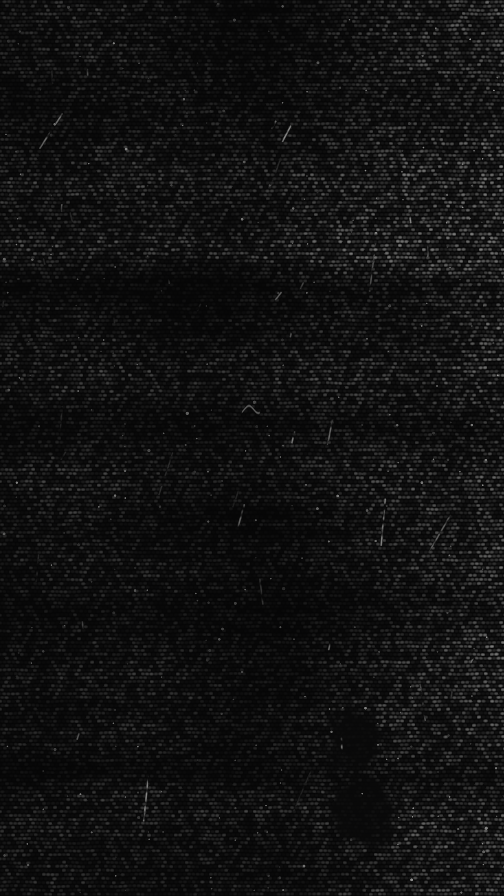
Write a Shadertoy shader that draws this texture.

```glsl
const vec3 INK = vec3(0.021, 0.021, 0.022);
const vec3 CHALK = vec3(0.98, 0.98, 0.97);
const vec2 THREADS = vec2(204.0, 228.0);   // weave cells per canvas height
const float WEAVE_GAIN = 0.50;
const float SPECK_CELLS = 75.0;
const float SPECK_SHARE = 0.10;
const int SCRATCHES = 42;
const float SCRATCH_WIDTH = 0.0007;

float hash(vec2 p) {
    vec3 q = fract(p.xyx * vec3(0.1031, 0.1030, 0.0973));
    q += dot(q, q.yzx + 33.33);
    return fract((q.x + q.y) * q.z);
}

vec2 gradient(vec2 cell) {
    float angle = 6.2832 * hash(cell + 71.0);
    return vec2(cos(angle), sin(angle));
}

float gradientNoise(vec2 p) {
    vec2 i = floor(p), f = fract(p);
    vec2 u = f * f * f * (f * (f * 6.0 - 15.0) + 10.0);
    vec2 e = vec2(1.0, 0.0);
    float low = mix(dot(gradient(i), f), dot(gradient(i + e), f - e), u.x);
    float high = mix(dot(gradient(i + e.yx), f - e.yx), dot(gradient(i + 1.0), f - 1.0), u.x);
    return mix(low, high, u.y);
}

float band(float y, float center, float width) {
    float d = (y - center) / width;
    return exp(-d * d);
}

float segmentDistance(vec2 p, vec2 a, vec2 b) {
    vec2 pa = p - a, ba = b - a;
    return length(pa - ba * clamp(dot(pa, ba) / dot(ba, ba), 0.0, 1.0));
}

// How strongly the cloth is worn: broad bands, clouds and a pale right side
float wear(vec2 p, float side) {
    float y = p.y + 0.012 * gradientNoise(p * 5.0);
    float w = 0.34 + 0.30 * smoothstep(0.35, 1.0, side);
    w += 0.35 * gradientNoise(p * 5.0 + 13.0);
    w += 0.22 * gradientNoise(vec2(p.x * 1.5, y * 16.0));
    w += 0.20 * gradientNoise(vec2(p.x * 5.0, p.y * 110.0));
    w += 0.38 * band(y, 0.722, 0.020) + 0.16 * band(y, 0.80, 0.05);
    w += 0.20 * smoothstep(0.9, 1.0, side);
    float dark = 0.6 * band(y, 0.675, 0.016) + 0.6 * band(y, 0.52, 0.030)
               + 0.5 * band(y, 0.32, 0.035) + 0.6 * band(y, 0.135, 0.022)
               + 0.4 * band(y, 0.88, 0.030);
    return clamp(w * (1.0 - dark * mix(1.0, 0.55, side)), 0.03, 1.0);
}

// Staggered thread crossings, each with its own brightness
float weave(vec2 p) {
    vec2 q = p * THREADS + 0.25 * gradientNoise(p * 40.0);
    q.x += 0.5 * mod(floor(q.y), 2.0);
    vec2 cell = floor(q);
    float knot = smoothstep(0.70, 0.10, length((fract(q) - 0.5) * vec2(0.85, 1.15)));
    float tone = hash(cell);
    return knot * mix(0.12, 1.0, tone * tone);
}

float specks(vec2 p, float pixel) {
    vec2 q = p * SPECK_CELLS, cell = floor(q);
    vec2 spot = 0.25 + 0.5 * vec2(hash(cell + 5.0), hash(cell + 19.0));
    float size = mix(0.0003, 0.0013, pow(hash(cell + 31.0), 4.0));
    float d = length(q - cell - spot) / SPECK_CELLS;
    float present = step(hash(cell + 47.0), SPECK_SHARE);
    return present * (1.0 - smoothstep(size, size + pixel, d)) * mix(0.2, 0.75, hash(cell + 3.0));
}

float scratches(vec2 p, float aspect, float pixel) {
    float light = 0.0;
    for (int i = 0; i < SCRATCHES; i++) {
        vec2 id = vec2(float(i) + 1.0, 9.0);
        vec2 start = vec2(hash(id) * aspect, mix(0.08, 0.92, hash(id + 23.0)));
        float lean = mix(-0.25, 0.65, hash(id + 41.0));
        float reach = mix(0.006, 0.055, pow(hash(id + 59.0), 2.0));
        vec2 end = start + reach * vec2(sin(lean), cos(lean));
        float d = segmentDistance(p, start, end);
        float line = 1.0 - smoothstep(0.0, SCRATCH_WIDTH + pixel, d);
        float broken = smoothstep(-0.35, 0.25, gradientNoise(p * 130.0 + id));
        light = max(light, line * broken * mix(0.12, 0.60, pow(hash(id + 83.0), 2.0)));
    }
    return light;
}

// A small curled fibre
float fibre(vec2 p, float pixel) {
    vec2 q = p - vec2(0.280, 0.543);
    float d = abs(q.y - 0.004 * sin(q.x * 300.0 + 2.2)) / 1.3;
    float ends = 1.0 - smoothstep(0.009, 0.011, abs(q.x));
    return 0.35 * ends * (1.0 - smoothstep(0.0, SCRATCH_WIDTH + pixel, d));
}

void mainImage(out vec4 fragColor, in vec2 fragCoord) {
    float pixel = 1.0 / iResolution.y;
    float aspect = iResolution.x * pixel;
    vec2 p = fragCoord * pixel;

    float worn = wear(p, p.x / aspect);
    // Smooth stains that hide the weave
    float ragged = 0.014 * gradientNoise(p * 45.0);
    float stain = min(length(p - vec2(0.395, 0.175)) - 0.030, length(p - vec2(0.405, 0.095)) - 0.036);
    float cover = 1.0 - smoothstep(-0.008, 0.010, stain + ragged);

    float light = WEAVE_GAIN * worn * weave(p) * (1.0 - 0.9 * cover) + 0.012 * cover;
    light = max(light, specks(p, pixel) * mix(0.4, 1.0, worn));
    light = max(light, max(scratches(p, aspect, pixel), fibre(p, pixel)));
    fragColor = vec4(mix(INK, CHALK, clamp(light, 0.0, 1.0)), 1.0);
}
```
